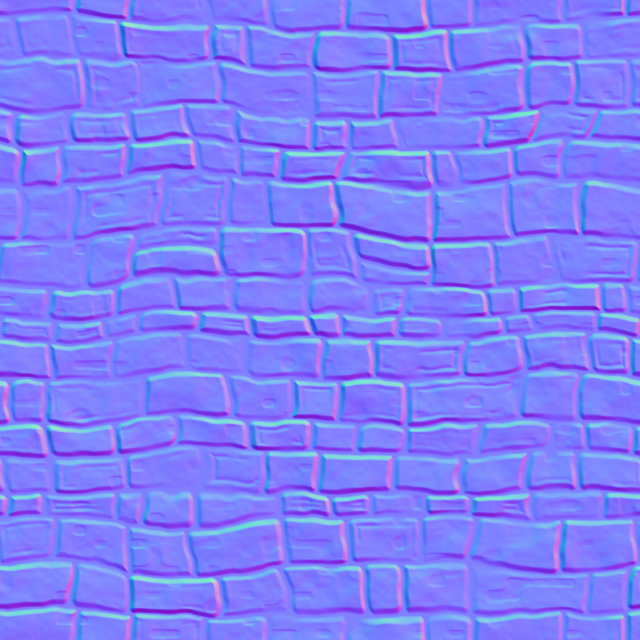
A three.js fragment shader for this texture map:

```glsl
// Tileable tangent-space normal map of a rough stone wall laid in sixteen uneven courses.
#define RELIEF 0.0060       // depth of the joints
#define BEVEL 0.0090        // width of the rounded stone edge
#define CORNER 0.013        // corner radius of a stone
#define JITTER 0.62         // spread of the upright joints
#define SLANT 0.14          // lean of the upright joints
#define SAG 0.030           // slow drift of the courses
#define BULGE 0.0095        // uneven outline of single stones
#define RAGGED 0.0042       // small wobble of the edges
#define ROUGHNESS 0.0011    // grain of the stone faces
#define SPLIT_CHANCE 0.05   // share of tall stones made of two layers
#define COURSE_START 0.039  // height of the lowest bed joint
#define STEP 0.0014         // sampling distance for the slope

varying vec2 vUv;

float hash(vec2 p) {
  return fract(sin(dot(p, vec2(127.1, 311.7))) * 43758.5453);
}

// Value noise that wraps after one unit.
float noise(vec2 uv, vec2 period) {
  vec2 q = uv * period;
  vec2 i = floor(q);
  vec2 f = q - i;
  f = f * f * f * (f * (f * 6.0 - 15.0) + 10.0);
  vec2 a = floor(mod(i + 0.5, period));
  vec2 b = floor(mod(i + 1.5, period));
  return mix(mix(hash(a), hash(vec2(b.x, a.y)), f.x),
             mix(hash(vec2(a.x, b.y)), hash(b), f.x), f.y);
}

vec2 noisePair(vec2 uv, vec2 period) {
  return vec2(noise(uv + 0.13, period), noise(uv + 0.71, period)) - 0.5;
}

float wrapIndex(float i, float count) {
  return floor(mod(i + 0.5, count));
}

// Position of upright joint i, in stones; v runs from bed to top of the course.
float jointX(float i, float count, float course, float v) {
  vec2 key = vec2(wrapIndex(i, count), course);
  return i + JITTER * (hash(key + 3.0) - 0.5) + SLANT * (hash(key + 19.0) - 0.5) * (v - 0.5);
}

float insideRoundBox(vec2 p, vec2 halfSize, float radius) {
  vec2 q = abs(p) - halfSize + radius;
  return radius - length(max(q, 0.0)) - min(max(q.x, q.y), 0.0);
}

float wallHeight(vec2 uv) {
  // Drifting courses, bulging stones and ragged edges
  vec2 warp = SAG * noisePair(uv, vec2(5.0, 6.0)) + BULGE * noisePair(uv, vec2(17.0, 20.0))
            + RAGGED * noisePair(uv, vec2(44.0));
  vec2 p = fract(uv + warp - vec2(0.0, COURSE_START));

  // Course heights from the bottom up, relative to their sum
  mat4 courses = mat4(53, 57, 31, 47, 40, 57, 48, 27, 40, 58, 62, 43, 40, 57, 48, 60);
  float base = 0.0, low = 0.0, tall = 0.0, course = 0.0;
  for (int i = 0; i < 16; i++) {
    float h = courses[i / 4][i - 4 * (i / 4)] / 768.0;
    if (p.y >= base) {
      low = base;
      tall = h;
      course = float(i);
    }
    base += h;
  }

  // Stone within the course
  float count = floor(1.0 / (0.046 + 0.8 * tall));
  float x = p.x * count;
  float v = (p.y - low) / tall;
  float i = floor(x);
  if (x < jointX(i, count, course, v)) i -= 1.0;
  else if (x >= jointX(i + 1.0, count, course, v)) i += 1.0;
  float left = jointX(i, count, course, v);
  float right = jointX(i + 1.0, count, course, v);
  vec2 id = vec2(wrapIndex(i, count), course);

  // A few tall stones are two thin layers
  if (tall > 0.07 && hash(id + 41.0) < SPLIT_CHANCE) {
    float cut = tall * mix(0.4, 0.6, hash(id + 43.0));
    bool upper = p.y > low + cut;
    low += upper ? cut : 0.0;
    tall = upper ? tall - cut : cut;
    id += upper ? 57.0 : 0.0;
  }

  vec2 size = vec2((right - left) / count, tall);
  vec2 local = vec2((x - left) / count, p.y - low) - 0.5 * size;
  float radius = CORNER * mix(0.5, 1.0, hash(id + 7.0));
  float depth = insideRoundBox(local, 0.5 * size, radius) - 0.002 * hash(id + 5.0);

  // Edge profile, worn unevenly along the wall
  float wear = mix(0.25, 1.1, hash(id + 11.0)) * (0.4 + 1.15 * noise(uv + 0.29, vec2(19.0)));
  float mask = smoothstep(0.0, BEVEL, depth);
  float height = RELIEF * wear * mask;

  // Tilted face, broken inner rim, blotches, grain and chips
  vec2 tilt = vec2(hash(id + 23.0), hash(id + 29.0)) - 0.5;
  float rim = exp(-pow((depth - 0.0145) / 0.0035, 2.0));
  float rimDepth = 0.0016 * smoothstep(0.5, 1.0, hash(id + 31.0))
                 * smoothstep(0.3, 0.8, noise(uv + 0.53, vec2(30.0)));
  float grain = noise(uv, vec2(52.0, 64.0)) + 0.35 * noise(uv + 0.17, vec2(120.0))
              + 0.8 * noise(uv + 0.43, vec2(27.0, 33.0)) - 1.0;
  float chip = smoothstep(0.72, 0.95, noise(uv + 0.61, vec2(34.0, 50.0)));
  height += mask * (0.07 * dot(tilt, local) + ROUGHNESS * grain - 0.0013 * chip);
  return height - rim * rimDepth;
}

void main() {
  vec2 e = vec2(STEP, 0.0);
  vec2 slope = vec2(wallHeight(vUv + e.xy) - wallHeight(vUv - e.xy),
                    wallHeight(vUv + e.yx) - wallHeight(vUv - e.yx)) / (2.0 * STEP);
  vec3 normal = normalize(vec3(-slope * vec2(0.75, 1.0), 1.0));
  gl_FragColor = vec4(normal * 0.5 + 0.5, 1.0);
}
```
